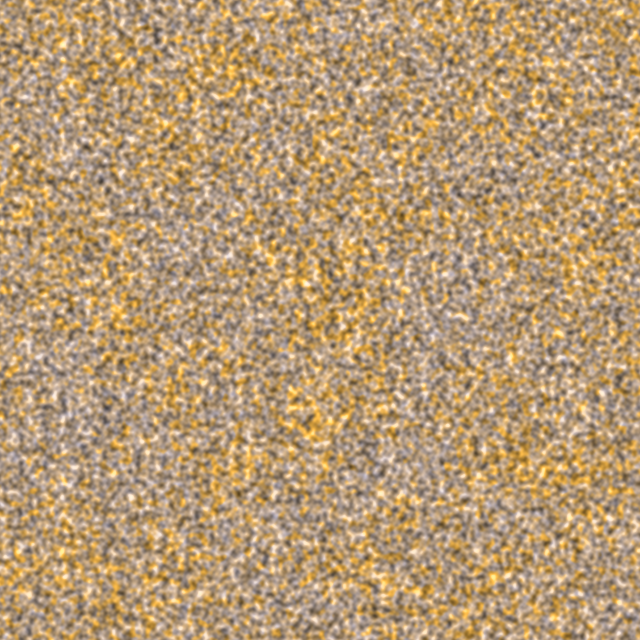
This texture is drawn by a three.js fragment shader. Its source:

```glsl
// Soft-edged sand: fine tan, grey and ochre grains with pale glints and faint drifts.
varying vec2 vUv;

// Random unit vector for a lattice point
vec2 gradientAt(vec2 cell) {
  vec3 q = fract(cell.xyx * vec3(0.1031, 0.1030, 0.0973));
  q += dot(q, q.yzx + 33.33);
  float angle = 6.2832 * fract((q.x + q.y) * q.z);
  return vec2(cos(angle), sin(angle));
}

// Gradient noise, scaled to a spread of about one
float noise(vec2 p) {
  vec2 cell = floor(p);
  vec2 f = fract(p);
  vec2 w = f * f * f * (f * (f * 6.0 - 15.0) + 10.0);
  float a = dot(gradientAt(cell), f);
  float b = dot(gradientAt(cell + vec2(1.0, 0.0)), f - vec2(1.0, 0.0));
  float c = dot(gradientAt(cell + vec2(0.0, 1.0)), f - vec2(0.0, 1.0));
  float d = dot(gradientAt(cell + vec2(1.0, 1.0)), f - vec2(1.0, 1.0));
  return 5.0 * mix(mix(a, b, w.x), mix(c, d, w.x), w.y);
}

// Two turned layers of noise, so that the lattice does not show
float grains(vec2 p, float scale, float seed) {
  mat2 turn = mat2(0.8, 0.6, -0.6, 0.8);
  return 0.75 * noise(p * scale + seed)
       + 0.66 * noise(turn * p * scale * 1.5 + seed + 217.0);
}

void main() {
  // Broad drifts: warmer to the upper right, greyer to the lower left
  float drift = 0.24 * noise(vUv * 5.0 + 31.0) + 0.26 * noise(vUv * 13.0 + 67.0);
  drift += 0.25 * (vUv.x + vUv.y - 1.0);

  // Separate fields for brightness, ochre stain and cool tint
  float clumps = 0.17 * noise(vUv * 15.0 + 83.0) + 0.25 * noise(vUv * 34.0 + 145.0);
  float tone = grains(vUv, 76.0, 120.0) + clumps;
  float stain = grains(vUv, 58.0, 340.0) + drift;
  float tint = grains(vUv, 64.0, 560.0) - 0.8 * drift;

  // Grain colours
  vec3 stone = vec3(0.69, 0.60, 0.51) + tint * vec3(-0.016, 0.0, 0.034);
  vec3 ochre = vec3(0.82, 0.61, 0.24);
  vec3 color = mix(stone, ochre, smoothstep(-0.5, 2.7, stain));

  // Shade the hollows and let the brightest grains glint
  color *= 1.0 + 0.145 * tone;
  color = mix(color, vec3(1.0, 0.97, 0.90), 0.4 * smoothstep(1.4, 3.2, tone));

  gl_FragColor = vec4(clamp(color, 0.0, 1.0), 1.0);
}
```
